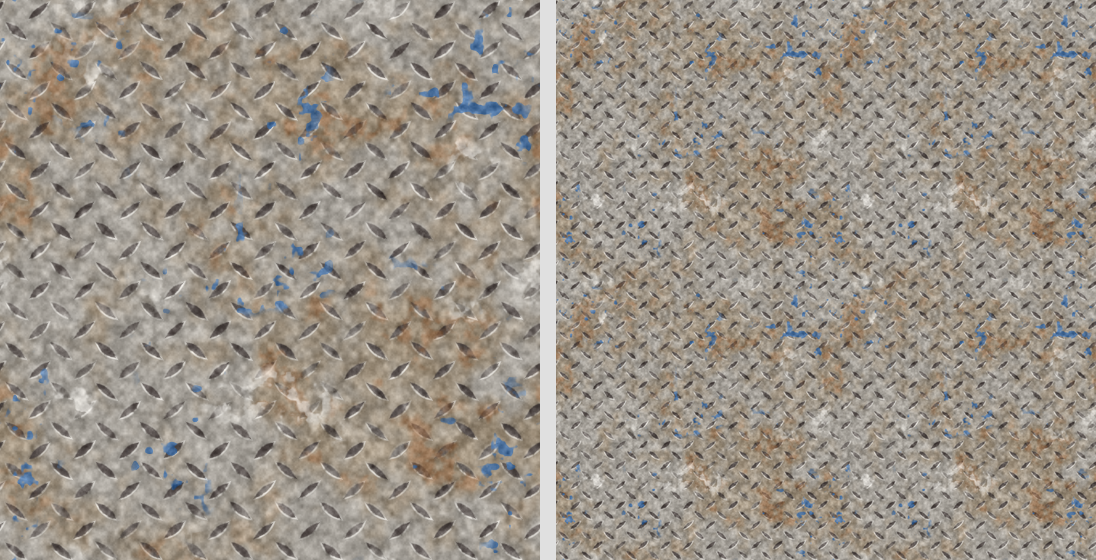
Left: one tile. Right: repeated 2 by 2.
Give the GLSL for this texture, as a WebGL 1 fragment shader.

```glsl
precision highp float;
// Worn steel tread plate: 12 by 14 cells, each holding two crossed lens-shaped studs.
// Studs are circle intersections with a lit lower rim; wrapping value noise adds
// grain, tan stains, rust, pale scuffs and a few flecks of blue paint.

uniform vec2 u_resolution;

const vec2 CELLS = vec2(12.0, 14.0);
const vec2 CELL_SHAPE = vec2(1.0, 0.888);   // cell size in cell widths
const float HALF_LENGTH = 0.295;
const float HALF_WIDTH = 0.088;

const vec3 STEEL = vec3(0.655, 0.637, 0.608);
const vec3 TAN = vec3(0.625, 0.568, 0.488);
const vec3 DARK = vec3(0.345, 0.315, 0.305);
const vec3 WORN = vec3(0.51, 0.49, 0.47);
const vec3 GLINT = vec3(0.87, 0.86, 0.84);
const vec3 RUST = vec3(0.58, 0.40, 0.26);
const vec3 PAINT = vec3(0.24, 0.43, 0.66);

float hash(vec2 p) {
  vec3 q = fract(p.xyx * 0.1031);
  q += dot(q, q.yzx + 33.33);
  return fract((q.x + q.y) * q.z);
}

// Value noise that wraps after a whole number of lattice cells
float noise(vec2 uv, vec2 period, float salt) {
  vec2 p = uv * period;
  vec2 i = floor(p);
  vec2 f = fract(p);
  f = f * f * (3.0 - 2.0 * f);
  vec2 a = mod(i, period) + salt;
  vec2 b = mod(i + 1.0, period) + salt;
  return mix(mix(hash(a), hash(vec2(b.x, a.y)), f.x),
             mix(hash(vec2(a.x, b.y)), hash(b), f.x), f.y);
}

float fbm(vec2 uv, float cells, float salt) {
  float sum = 0.0;
  float weight = 0.571;
  vec2 period = vec2(cells);
  for (int i = 0; i < 3; i++) {
    sum += weight * noise(uv, period, salt);
    weight *= 0.5;
    period *= 2.0;
    salt += 17.0;
  }
  return sum;
}

// Signed distance to a pointed lens lying along x
float lens(vec2 p, float halfLength, float halfWidth) {
  float radius = (halfLength * halfLength + halfWidth * halfWidth) / (2.0 * halfWidth);
  return length(vec2(p.x, abs(p.y) + radius - halfWidth)) - radius;
}

// Lays one family of studs over the plate; slope is +1 or -1
vec3 addStuds(vec3 plate, vec2 uv, vec2 centre, float slope, float wear, float grain) {
  vec2 grid = uv * CELLS - centre + 0.5;
  vec2 id = mod(floor(grid), CELLS) + 40.0 * (slope + 1.0);
  vec2 p = (fract(grid) - 0.5) * CELL_SHAPE;
  p += 0.025 * (vec2(hash(id + 5.0), hash(id + 11.0)) - 0.5);
  float tone = hash(id + 23.0);
  float aa = CELLS.x / u_resolution.x;

  // Along and across the stud; negative y is its lower flank
  vec2 axis = normalize(vec2(0.77, 0.63 * slope));
  vec2 q = vec2(dot(p, axis), dot(p, vec2(-axis.y, axis.x)));
  float width = HALF_WIDTH * mix(0.88, 1.08, hash(id + 31.0));
  float d = lens(q, HALF_LENGTH, width) + 0.035 * (grain - 0.5);

  // Soft contact shade, then the dark face
  vec3 col = plate * (1.0 - 0.10 * exp(-18.0 * max(d, 0.0)));
  float fade = clamp(0.65 * tone * tone + 0.75 * wear + 0.9 * (grain - 0.5), 0.0, 1.0);
  vec3 face = mix(DARK, WORN, fade) + 0.07 * smoothstep(0.03, -0.08, q.y);
  float fill = 1.0 - smoothstep(-aa, aa, d + 0.012);
  col = mix(col, face, fill * (1.0 - 0.35 * wear));

  // Bright lower rim and a faint upper one
  float lower = smoothstep(0.03, -0.03, q.y - 0.08 * q.x);
  float rim = 1.0 - smoothstep(0.010 - 0.5 * aa, 0.016 + aa, abs(d - 0.008));
  float shine = mix(0.22, 0.90, lower) * mix(0.55, 1.0, hash(id + 47.0));
  return mix(col, GLINT, rim * shine * smoothstep(0.15, 0.60, grain));
}

void main() {
  vec2 uv = gl_FragCoord.xy / u_resolution;
  float grain = fbm(uv, 84.0, 3.0);
  float broad = fbm(uv, 5.0, 61.0);
  float blotch = fbm(uv, 22.0, 107.0);
  float speck = fbm(uv, 48.0, 151.0);

  // Mottled bare plate
  float stain = smoothstep(0.36, 0.66, 0.6 * broad + 0.4 * blotch);
  vec3 col = mix(STEEL, TAN, stain);
  float wear = smoothstep(0.58, 0.78, fbm(uv, 7.0, 211.0));

  // Raised studs in alternating diagonals
  col = addStuds(col, uv, vec2(0.36, 0.234), -1.0, wear, grain);
  col = addStuds(col, uv, vec2(0.87, 0.744), 1.0, wear, grain);

  // Rust, scuffs and paint flecks
  float rust = smoothstep(0.50, 0.70, blotch) * smoothstep(0.42, 0.64, broad);
  col = mix(col, RUST, 0.60 * rust * smoothstep(0.30, 0.65, speck));
  float scuff = wear * smoothstep(0.50, 0.68, speck);
  col = mix(col, GLINT, 0.65 * scuff);
  float paint = smoothstep(0.69, 0.76, fbm(uv, 36.0, 263.0));
  paint *= smoothstep(0.50, 0.64, fbm(uv, 6.0, 307.0));
  col = mix(col, PAINT, 0.80 * paint);

  col += 0.34 * (grain - 0.5) + 0.10 * (speck - 0.5);
  gl_FragColor = vec4(clamp(col, 0.0, 1.0), 1.0);
}
```
